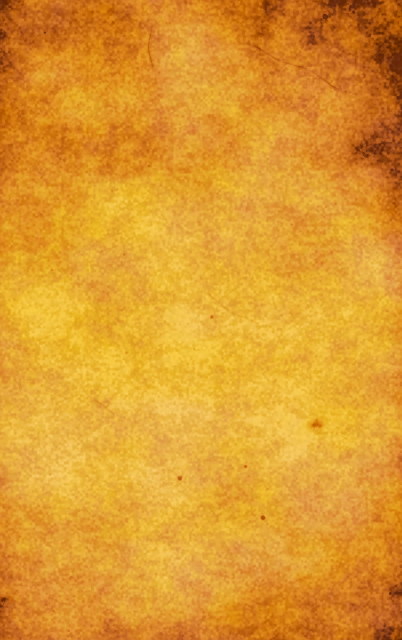
This texture is drawn by a Shadertoy shader. Its source:

```glsl
#define GLOW_CENTER vec2(0.45, 0.40)
#define GLOW_LEVEL 5.75
#define MOTTLE 5.2
#define GRAIN 1.5
#define FIBRE 1.3
#define EDGE_WEAR 1.25
#define CREASE_DEPTH 1.3
#define SPECK_DEPTH 3.2
#define SPECK_DENSITY 0.035

float hash(vec2 cell) {
    vec3 h = fract(vec3(cell.xyx) * 0.1031);
    h += dot(h, h.yzx + 33.33);
    return fract((h.x + h.y) * h.z);
}

vec2 hash2(vec2 cell) {
    return vec2(hash(cell), hash(cell + 71.7));
}

// Smooth cellular noise: cell values blended by distance to their seeds
float cellNoise(vec2 p) {
    vec2 base = floor(p);
    float total = 0.0, weight = 0.0;
    for (int y = -1; y <= 1; y++)
    for (int x = -1; x <= 1; x++) {
        vec2 cell = base + vec2(x, y);
        vec2 d = cell + 0.15 + 0.7 * hash2(cell) - p;
        float w = exp(-5.0 * dot(d, d));
        total += w * hash(cell + 19.3);
        weight += w;
    }
    return total / weight - 0.5;
}

float layeredNoise(vec2 p) {
    float sum = 0.0, amp = 0.5;
    for (int i = 0; i < 5; i++) {
        sum += amp * cellNoise(p);
        p = mat2(1.9, 0.7, -0.7, 1.9) * p + 13.1;
        amp *= 0.62;
    }
    return sum;
}

float segmentDistance(vec2 p, vec2 a, vec2 b) {
    vec2 ab = b - a;
    return length(p - a - ab * clamp(dot(p - a, ab) / dot(ab, ab), 0.0, 1.0));
}

// Dark brown through amber to pale straw
vec3 paperColor(float level) {
    vec3 ramp[7] = vec3[7](
        vec3(0.42, 0.17, 0.02), vec3(0.70, 0.34, 0.06), vec3(0.81, 0.45, 0.11),
        vec3(0.87, 0.55, 0.15), vec3(0.89, 0.64, 0.21), vec3(0.92, 0.71, 0.23),
        vec3(0.95, 0.77, 0.35));
    level = clamp(level, 0.0, 6.0);
    int i = min(int(level), 5);
    return mix(ramp[i], ramp[i + 1], level - float(i));
}

// Broad light: tall glow, worn borders
float glowLevel(vec2 uv) {
    vec2 q = uv - GLOW_CENTER;
    float rise = q.y > 0.0 ? 3.4 * pow(q.y / 0.6, 1.4) : 2.2 * pow(-q.y / 0.4, 1.4);
    float side = 1.2 * pow(abs(q.x) / 0.55, 2.0);
    float wear = exp((uv.x - 1.0) / 0.06) + 0.8 * exp(-uv.x / 0.05)
               + 0.7 * exp(-uv.y / 0.05) + 0.3 * exp((uv.y - 1.0) / 0.04);
    return GLOW_LEVEL - rise - side - EDGE_WEAR * wear;
}

// Blots: center, radius, depth
float stainDepth(vec2 p, float rough) {
    vec4 stains[11] = vec4[11](
        vec4(0.573, 0.766, 0.036, 1.6), vec4(0.618, 0.700, 0.045, 1.0),
        vec4(0.488, 0.768, 0.030, 0.8), vec4(0.495, 0.335, 0.012, 2.3),
        vec4(0.462, 0.508, 0.016, 1.1), vec4(0.332, 0.818, 0.018, 1.0),
        vec4(0.326, 0.603, 0.018, 0.8), vec4(0.004, 0.056, 0.012, 2.4),
        vec4(0.100, 0.960, 0.035, 0.7), vec4(0.443, 0.120, 0.070, 0.9),
        vec4(0.547, 0.408, 0.025, 0.8));
    float depth = 0.0;
    for (int i = 0; i < 11; i++) {
        vec2 d = (p - stains[i].xy) / stains[i].z;
        depth += stains[i].w * exp(-dot(d, d)) * max(0.0, 1.0 + 4.0 * rough);
    }
    return depth;
}

float creaseDepth(vec2 p, float rough) {
    vec4 creases[5] = vec4[5](
        vec4(0.313, 0.544, 0.404, 0.492), vec4(0.020, 0.408, 0.115, 0.379),
        vec4(0.140, 0.378, 0.200, 0.345), vec4(0.234, 0.960, 0.236, 0.890),
        vec4(0.390, 0.930, 0.560, 0.850));
    vec2 bent = p + 0.003 * vec2(sin(p.y * 90.0), sin(p.x * 75.0));
    float depth = 0.0;
    for (int i = 0; i < 5; i++) {
        float d = segmentDistance(bent, creases[i].xy, creases[i].zw);
        depth += exp(-d / 0.0016) - 0.25 * exp(-abs(d - 0.005) / 0.003);
    }
    float fold = 0.3 * exp(-abs(p.x - 0.137) / 0.0015) * smoothstep(0.2, 0.5, p.y);
    return (depth + fold) * clamp(0.7 + 3.0 * rough, 0.0, 1.2);
}

// Five large flecks, then sparse dust in a grid
float speckDepth(vec2 p) {
    vec3 flecks[5] = vec3[5](
        vec3(0.508, 0.974, 0.0035), vec3(0.281, 0.253, 0.0038), vec3(0.331, 0.505, 0.0028),
        vec3(0.384, 0.271, 0.0024), vec3(0.411, 0.191, 0.0038));
    float soft = 0.001 + 0.5 / iResolution.y, depth = 0.0;
    for (int i = 0; i < 5; i++)
        depth += 1.0 - smoothstep(-soft, soft, length(p - flecks[i].xy) - flecks[i].z);
    vec2 cell = floor(p * 32.0);
    float d = length(fract(p * 32.0) - 0.2 - 0.6 * hash2(cell)) / 32.0;
    float dust = step(hash(cell + 5.5), SPECK_DENSITY);
    return depth + 0.6 * dust * (1.0 - smoothstep(-soft, soft, d - 0.0014));
}

void mainImage(out vec4 fragColor, in vec2 fragCoord) {
    vec2 uv = fragCoord / iResolution.xy;
    vec2 p = fragCoord / iResolution.y;
    float mottle = layeredNoise(p * vec2(8.0, 11.0));
    float rough = layeredNoise(p * 38.0 + 40.0);
    float grain = cellNoise(p * 240.0);
    float fibre = cellNoise(p * vec2(45.0, 130.0) + 9.0);

    float level = glowLevel(uv) + MOTTLE * mottle * 0.6 + 2.0 * rough;
    level += GRAIN * grain * 0.6 + FIBRE * fibre * 0.5;
    level -= stainDepth(p, rough) + CREASE_DEPTH * creaseDepth(p, rough);
    level -= SPECK_DEPTH * speckDepth(p);

    // Uneven dye: saturated amber against chalky patches
    vec3 color = paperColor(level);
    float dye = cellNoise(p * vec2(9.0, 13.0) + 27.0) + rough;
    vec2 amber = (p - vec2(0.16, 0.50)) / vec2(0.20, 0.12);
    color.b -= 0.12 * dye + 0.06 * exp(-dot(amber, amber));
    color += 0.05 * grain;
    fragColor = vec4(clamp(color, 0.0, 1.0), 1.0);
}
```
